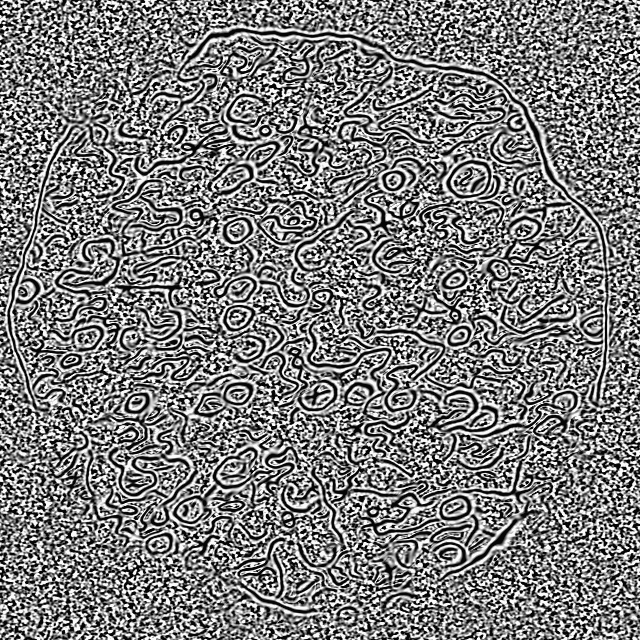
Reproduce this texture procedurally as a three.js fragment shader.

```glsl
varying vec2 vUv;

const float TAU = 6.2831853;
const float LINE_PERIOD = 0.0105;
const vec3 INK = vec3(0.02);
const vec3 PAPER = vec3(0.98);

float hash(vec2 p) {
  vec3 q = fract(vec3(p.xyx) * 0.1031);
  q += dot(q, q.yzx + 33.33);
  return fract((q.x + q.y) * q.z);
}

vec2 rotate(vec2 p, float angle) {
  float c = cos(angle), s = sin(angle);
  return vec2(c * p.x - s * p.y, s * p.x + c * p.y);
}

float cornerSlope(vec2 cell, vec2 offset) {
  float angle = TAU * hash(cell);
  return dot(vec2(cos(angle), sin(angle)), offset);
}

float gradientNoise(vec2 p) {
  vec2 i = floor(p), f = p - i;
  vec2 u = f * f * f * (f * (f * 6.0 - 15.0) + 10.0);
  vec2 e = vec2(1.0, 0.0);
  float low = mix(cornerSlope(i, f), cornerSlope(i + e, f - e), u.x);
  float high = mix(cornerSlope(i + e.yx, f - e.yx), cornerSlope(i + 1.0, f - 1.0), u.x);
  return mix(low, high, u.y);
}

// Noise drawn out along a gently rising diagonal
float flowNoise(vec2 p, float frequency) {
  return gradientNoise(rotate(p, -0.3) * vec2(0.8, 1.25) * frequency + 90.0);
}

// Two rotated layers hide the noise lattice
float fineGrain(vec2 p) {
  vec2 q = p * vec2(0.92, 1.12);
  float coarse = gradientNoise(rotate(q, 0.35) * 150.0 + 300.0);
  float fine = gradientNoise(rotate(q, -0.5) * 215.0 + 500.0);
  return 3.3 * (coarse + fine);
}

// Approximate distance to the zero contour of the flow noise
float contourDistance(vec2 p, float frequency) {
  float stepSize = 0.04 / frequency;
  float n = flowNoise(p, frequency);
  vec2 slope = vec2(flowNoise(p + vec2(stepSize, 0.0), frequency),
                    flowNoise(p + vec2(0.0, stepSize), frequency)) - n;
  return n / max(length(slope) / stepSize, 0.5 * frequency);
}

// Distance to one jittered oval ring per cell
float ringDistance(vec2 p, float cellSize, float seed) {
  vec2 cell = floor(p / cellSize);
  vec2 jitter = vec2(hash(cell + seed), hash(cell + seed + 17.0));
  vec2 local = fract(p / cellSize) - mix(vec2(0.35), vec2(0.65), jitter);
  float radius = mix(0.12, 0.27, hash(cell + seed + 41.0));
  local = rotate(local, -0.4) * vec2(0.85, 1.15);
  return (length(local) - radius) * cellSize;
}

// Dark stroke with pale flanks, fading back into the grain
float engrave(float tone, float d, float strength) {
  float t = d / LINE_PERIOD;
  return mix(tone, -1.5 * cos(TAU * t), strength * exp(-1.3 * t * t));
}

// Slowly varying mask that breaks strokes into pieces
float patches(vec2 p, float frequency, float threshold) {
  return smoothstep(threshold - 0.12, threshold + 0.12, gradientNoise(p * frequency + 40.0));
}

void main() {
  vec2 wobble = vec2(gradientNoise(vUv * 38.0 + 11.0), gradientNoise(vUv * 38.0 + 71.0));
  vec2 p = vUv + 0.006 * wobble;

  // Large broken outline around the busier middle
  float outline = length(p - vec2(0.49, 0.51)) - 0.45 + 0.06 * gradientNoise(vUv * 5.0 + 7.0);
  float inside = 1.0 - smoothstep(-0.02, 0.05, outline);
  float presence = mix(0.3, 0.9, inside);

  float tone = fineGrain(vUv);

  // Winding contours, from small loops to long strokes
  for (int i = 0; i < 3; i++) {
    float k = float(i);
    float frequency = 44.0 / (1.0 + 0.9 * k);
    vec2 shifted = p + 3.7 * k;
    float broken = patches(shifted, 16.0 - 3.0 * k, 0.02 + 0.04 * k);
    tone = engrave(tone, contourDistance(shifted, frequency), presence * broken);
  }

  // Scattered closed rings
  for (int i = 0; i < 2; i++) {
    float k = float(i);
    float d = ringDistance(p + 0.031 * k, 0.085 + 0.03 * k, 60.0 * k + 5.0);
    tone = engrave(tone, d, presence * patches(vUv + k, 9.0, 0.14));
  }

  tone = engrave(tone, outline, 0.9 * patches(vUv, 4.0, -0.1));

  float shade = clamp(0.5 + 0.56 * tone, 0.0, 1.0);
  gl_FragColor = vec4(mix(INK, PAPER, shade), 1.0);
}
```
